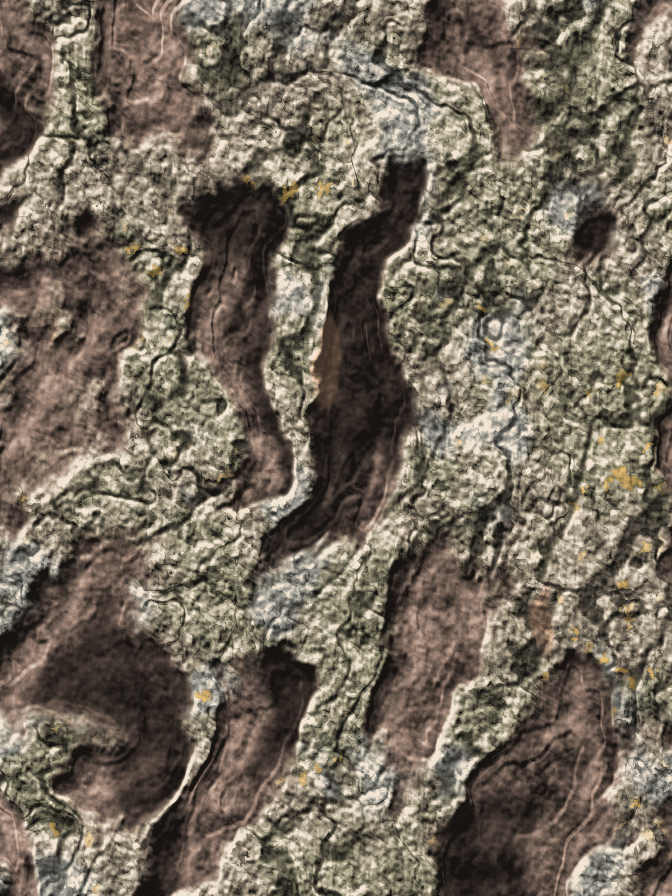
This texture is drawn by a Shadertoy shader. Its source:

```glsl
// Weathered tree bark: braided crusty ridges around brown furrows, dotted with lichen.

const vec3 CRUST_TINT  = vec3(1.02, 0.94, 0.81);
const vec3 MOSS_TINT   = vec3(0.97, 0.96, 0.76);
const vec3 FURROW_TINT = vec3(1.09, 0.91, 0.81);
const vec3 PALE_TINT   = vec3(1.00, 0.945, 0.87);
const vec3 LICHEN_TINT = vec3(0.98, 0.97, 0.91);
const vec3 YELLOW_SPOT = vec3(0.68, 0.53, 0.25);
const vec3 BARE_WOOD   = vec3(0.78, 0.61, 0.49);

float hash(vec2 p) {
    vec3 h = fract(p.xyx * 0.1031);
    h += dot(h, h.yzx + 33.33);
    return fract((h.x + h.y) * h.z);
}

float noise(vec2 p) {
    vec2 i = floor(p), f = fract(p);
    f = f * f * (3.0 - 2.0 * f);
    return mix(mix(hash(i), hash(i + vec2(1, 0)), f.x),
               mix(hash(i + vec2(0, 1)), hash(i + vec2(1, 1)), f.x), f.y);
}

float fbm(vec2 p) {
    float sum = 0.0, gain = 0.533;
    for (int i = 0; i < 4; i++) {
        sum += gain * noise(p);
        p = mat2(1.6, 1.2, -1.2, 1.6) * p + 7.3;
        gain *= 0.5;
    }
    return sum;
}

// Scattered cells: distance to centre, distance to border, random id
vec3 cells(vec2 p) {
    vec2 base = floor(p);
    float nearest = 9.0, second = 9.0, id = 0.0;
    for (int y = -1; y <= 1; y++)
    for (int x = -1; x <= 1; x++) {
        vec2 c = base + vec2(x, y);
        float d = length(c + vec2(hash(c), hash(c + 57.0)) - p);
        if (d < nearest) {
            second = nearest;
            nearest = d;
            id = hash(c + 113.0);
        } else second = min(second, d);
    }
    return vec3(nearest, second - nearest, id);
}

// Coordinates that follow the leaning, wandering grain
vec2 alongGrain(vec2 p) {
    vec2 bend = vec2(fbm(p * 6.0), fbm(p * 6.0 + 31.0)) - 0.5;
    float sway = 0.02 * sin(p.y * 7.0 + p.x * 4.0);
    return p + 0.15 * bend + vec2(sway - 0.17 * p.y, 0.0);
}

// Returns height, ridge mask, plate mask, crumb id
vec4 relief(vec2 p) {
    vec2 q = alongGrain(p);
    float rough = fbm(p * 16.0);
    float strand = fbm(q * vec2(17.0, 6.0) + 5.0);
    float depth = cells(q * vec2(6.0, 2.3) + 3.0).y
                + 0.5 * (rough - 0.5) + 0.9 * (strand - 0.5);
    float ridge = 1.0 - smoothstep(0.26, 0.48, depth);
    float layer = fract(depth * 4.0 + 2.5 * fbm(q * vec2(11.0, 4.0)));
    float lip = layer * smoothstep(1.0, 0.8, layer);
    float plate = smoothstep(0.0, 0.24, cells(q * vec2(15.0, 6.0) + 2.0 * rough).y
                                      + 0.5 * (strand - 0.4));
    float fibre = noise(q * vec2(60.0, 11.0));
    float grit = noise(p * 230.0);
    vec3 crumb = cells(p * 105.0 + 3.0 * rough + 0.9 * vec2(grit, noise(p * 210.0 + 9.0)));
    float height = 0.45 * ridge + 0.2 * lip * (1.0 - 0.6 * ridge)
                 + 0.16 * plate * ridge + 0.16 * fibre * (1.0 - ridge)
                 + 0.4 * fbm(p * 40.0)
                 + 0.27 * (1.0 - crumb.x) * mix(0.35, 1.0, ridge);
    return vec4(height, ridge, plate, crumb.z);
}

void mainImage(out vec4 fragColor, in vec2 fragCoord) {
    vec2 p = fragCoord / iResolution.y;
    vec2 q = alongGrain(p);
    vec2 toLight = vec2(-0.45, 0.9);

    // Relief and light from the upper left
    vec4 bark = relief(p);
    float ridge = bark.y, floorMask = 1.0 - ridge;
    float slope = bark.x - relief(p + 0.0048 * toLight).x;
    float shadow = clamp(relief(p + 0.022 * toLight).x - bark.x, 0.0, 0.7);

    // Brightness: crumbs on the ridges, fibres and hollows in the furrows
    float tone = mix(0.43, 0.60, ridge) + 1.35 * slope;
    tone += 0.42 * (noise(p * 190.0) - 0.5) * mix(0.55, 1.0, ridge);
    tone += 0.4 * (fbm(p * 30.0) - 0.5);
    tone += 0.34 * (bark.w - 0.5) * mix(0.3, 1.0, ridge);
    tone += 0.28 * (noise(q * vec2(80.0, 14.0)) - 0.5) * floorMask;
    tone *= mix(1.0, mix(0.5, 1.0, bark.z), ridge);
    tone *= 1.0 - 0.9 * shadow;
    float hollow = smoothstep(0.48, 0.64, fbm(q * vec2(9.0, 4.0) + 9.0));
    tone *= 1.0 - 0.6 * hollow * floorMask;

    // Pale lichen patches
    float lichen = ridge * smoothstep(0.6, 0.7, fbm(p * 9.0 + 40.0));
    tone = clamp(tone + 0.07 * lichen, 0.08, 0.95);

    // Tints
    float moss = smoothstep(0.42, 0.6, fbm(p * 9.0 + 17.0));
    vec3 tint = mix(FURROW_TINT, mix(CRUST_TINT, MOSS_TINT, 0.6 * moss), ridge);
    tint = mix(tint, LICHEN_TINT, lichen);
    tint = mix(tint, PALE_TINT, smoothstep(0.6, 0.9, tone));
    vec3 color = tone * tint;

    // Yellow spots and slivers of bare wood
    float spots = smoothstep(0.96, 0.97, bark.w) * smoothstep(0.48, 0.62, fbm(p * 6.0 + 71.0));
    color = mix(color, YELLOW_SPOT * (0.5 + 0.8 * tone), 0.7 * spots * ridge);
    vec3 sliver = cells(q * vec2(20.0, 8.0) + 21.0);
    float wood = smoothstep(0.95, 0.96, sliver.z) * smoothstep(0.32, 0.2, sliver.x);
    color = mix(color, BARE_WOOD * (0.4 + 1.0 * tone), 0.6 * wood);

    fragColor = vec4(color, 1.0);
}
```
